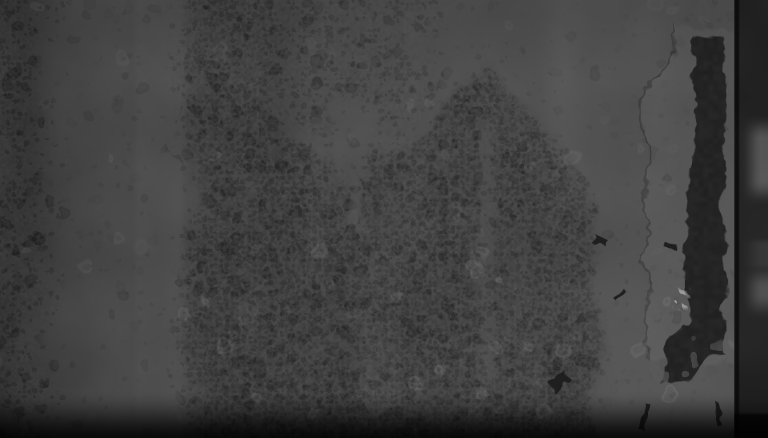
A WebGL 2 fragment shader for this texture:

```glsl
#version 300 es
precision highp float;
// Weathered grey metal wall with rust mottling, torn paint on the right and a dark gap beyond.
uniform vec2 u_resolution;
out vec4 fragColor;

const float ASPECT = 1.753;

float hash(vec2 p) {
  vec3 q = fract(vec3(p.xyx) * 0.1031);
  q += dot(q, q.yzx + 33.33);
  return fract((q.x + q.y) * q.z);
}

float noise(vec2 p) {
  vec2 i = floor(p), f = fract(p);
  f = f * f * (3.0 - 2.0 * f);
  return mix(mix(hash(i), hash(i + vec2(1, 0)), f.x),
             mix(hash(i + vec2(0, 1)), hash(i + vec2(1, 1)), f.x), f.y);
}

float fbm(vec2 p) {
  float sum = 0.0, amp = 0.5;
  for (int i = 0; i < 5; i++) {
    sum += amp * noise(p);
    p = mat2(1.6, 1.2, -1.2, 1.6) * p + 7.3;
    amp *= 0.5;
  }
  return sum;
}

// Soft window: 1 between lo and hi.
float span(float lo, float hi, float soft, float x) {
  return smoothstep(lo - soft, lo + soft, x) * (1.0 - smoothstep(hi - soft, hi + soft, x));
}

// Scattered pits: x = filled body, y = rim.
vec2 pits(vec2 p, float scale, float amount) {
  vec2 g = p * scale + 0.5 * (vec2(noise(p * scale * 1.7), noise(p * scale * 1.7 + 31.0)) - 0.5);
  vec2 cell = floor(g), result = vec2(0.0);
  for (int j = -1; j <= 1; j++)
    for (int i = -1; i <= 1; i++) {
      vec2 id = cell + vec2(i, j);
      vec2 center = id + 0.2 + 0.6 * vec2(hash(id), hash(id + 57.0));
      float radius = mix(0.16, 0.46, hash(id + 13.0));
      float d = length(g - center) - radius;
      float on = smoothstep(-0.08, 0.08, amount - hash(id + 91.0));
      vec2 mark = vec2(1.0 - smoothstep(-0.12, 0.1, d), 1.0 - smoothstep(0.03, 0.16, abs(d)));
      result = max(result, on * mark);
    }
  return result;
}

// How strongly rust covers the wall.
float rustCover(vec2 p) {
  vec2 w = p + 0.09 * (vec2(fbm(p * 9.0), fbm(p * 9.0 + 40.0)) - 0.48);
  float band = span(0.43, 0.64, 0.05, w.x);
  float upper = 0.5 * span(0.5, 0.98, 0.07, w.x) * smoothstep(0.6, 0.75, w.y);
  float right = 1.37 - 0.92 * pow(max(w.y - 0.45, 0.0), 1.42);
  float top = 0.67 + 0.19 * smoothstep(0.95, 1.12, w.x);
  float dome = span(0.5, right, 0.025, w.x) * (1.0 - smoothstep(top - 0.04, top + 0.03, w.y));
  float left = 0.55 * (1.0 - smoothstep(0.03, 0.16, w.x));
  float cover = max(max(band * 0.9, dome), max(upper, left));
  float drip = span(0.76, 0.86, 0.025, w.x) * span(0.6, 0.76, 0.03, w.y);
  drip = max(drip, span(0.8, 0.83, 0.015, w.x) * span(0.47, 0.65, 0.03, w.y));
  float streak = span(1.095, 1.13, 0.012, p.x) * span(0.12, 0.74, 0.05, p.y);
  return cover * (1.0 - 0.9 * drip) * (1.0 - 0.55 * streak);
}

// Slanted ragged flake mask.
float flake(vec2 p, vec2 center, vec2 size, float angle) {
  vec2 d = p - center + 0.012 * (vec2(noise(p * 70.0), noise(p * 70.0 + 9.0)) - 0.5);
  float c = cos(angle), s = sin(angle);
  d = abs(mat2(c, -s, s, c) * d) - size;
  return 1.0 - smoothstep(-0.002, 0.002, max(d.x, d.y));
}

float wallTone(vec2 p) {
  float tone = mix(0.225, 0.285, smoothstep(0.0, 0.3, p.x));
  tone += 0.018 * span(0.31, 0.42, 0.012, p.x) + 0.035 * smoothstep(0.5, 1.0, p.x);
  tone += 0.03 * (noise(vec2(p.x * 14.0, p.y * 1.3)) - 0.5);
  tone += 0.05 * (fbm(p * 7.0) - 0.48);
  float cover = rustCover(p);
  float clump = cover * (0.45 + 1.0 * fbm(p * 11.0 + 3.0));
  vec2 large = pits(p, 38.0, 0.5 * clump + 0.03);
  vec2 small = pits(p + 5.0, 80.0, 0.85 * clump + 0.02);
  tone -= 0.035 * cover + 0.035 * large.x + 0.025 * large.y;
  tone -= 0.035 * small.x + 0.015 * small.y;
  tone += 0.05 * cover * (noise(p * 170.0) - 0.5);
  // Sparse pale blisters low on the rust.
  vec2 blister = pits(p + 2.0, 27.0, 0.035 * cover * (1.0 - smoothstep(0.4, 0.5, p.y)));
  return tone + 0.04 * blister.x + 0.07 * blister.y;
}

float tornPaint(vec2 p, float tone) {
  float jag = 0.045 * (fbm(p * 17.0) - 0.48) + 0.012 * (noise(p * 75.0) - 0.5);
  // Pale exposed layer with a thin scalloped rim.
  float edge = p.x - 1.475 - 0.055 * smoothstep(0.78, 0.9, p.y) + jag;
  float rows = span(0.17, 0.94, 0.006, p.y + jag);
  tone += rows * smoothstep(-0.003, 0.003, edge) * 0.025;
  tone -= rows * 0.07 * (1.0 - smoothstep(0.001, 0.005, abs(edge)));
  // Dark torn strip, spreading to the left at its foot.
  float lo = 1.583 - 0.015 * span(0.25, 0.6, 0.1, p.y) - 0.07 * (1.0 - smoothstep(0.2, 0.28, p.y));
  float base = 0.13 + 0.06 * smoothstep(1.57, 1.62, p.x);
  float strip = span(lo, 1.655, 0.003, p.x + jag) * span(base, 0.918, 0.003, p.y + jag * 0.6);
  float flecks = smoothstep(0.72, 0.8, noise(p * 48.0)) * (1.0 - smoothstep(0.2, 0.27, p.y));
  tone = mix(tone, 0.125 + 0.03 * noise(p * 90.0) + 0.13 * flecks, strip);
  // Bright scratches above the foot.
  float scratch = smoothstep(0.58, 0.75, noise(vec2(p.x + p.y * 0.4, p.y * 0.6) * 150.0));
  return tone + 0.25 * scratch * span(1.537, 1.575, 0.004, p.x) * span(0.295, 0.34, 0.006, p.y);
}

void main() {
  vec2 p = gl_FragCoord.xy / u_resolution * vec2(ASPECT, 1.0);
  float tone = tornPaint(p, wallTone(p));
  float chips = flake(p, vec2(1.372, 0.449), vec2(0.018, 0.009), -0.4);
  chips = max(chips, flake(p, vec2(1.276, 0.128), vec2(0.021, 0.014), 0.7));
  chips = max(chips, flake(p, vec2(1.413, 0.328), vec2(0.014, 0.004), 0.7));
  chips = max(chips, flake(p, vec2(1.531, 0.438), vec2(0.014, 0.006), -0.2));
  chips = max(chips, flake(p, vec2(1.473, 0.048), vec2(0.007, 0.028), -0.2));
  chips = max(chips, flake(p, vec2(1.640, 0.055), vec2(0.006, 0.026), 0.1));
  tone = mix(tone, 0.12, chips);
  // Gap beyond the wall, with blurred pale patches.
  float glow = span(0.56, 0.71, 0.03, p.y) + 0.8 * span(0.3, 0.37, 0.03, p.y) + 0.3 * span(0.39, 0.45, 0.01, p.y);
  float gap = 0.12 + 0.04 * noise(p * 9.0) + 0.2 * glow * smoothstep(1.69, 1.74, p.x);
  gap *= 0.3 + 0.7 * smoothstep(0.05, 0.06, p.y);
  tone = mix(tone, gap, smoothstep(1.674, 1.678, p.x));
  tone *= 1.0 - 0.6 * span(1.677, 1.687, 0.003, p.x);
  // Shade toward the floor and the upper edge.
  tone *= mix(0.12, 1.0, smoothstep(-0.01, 0.11, p.y)) * (1.0 - 0.08 * smoothstep(0.8, 1.0, p.y));
  fragColor = vec4(vec3(tone), 1.0);
}
```
